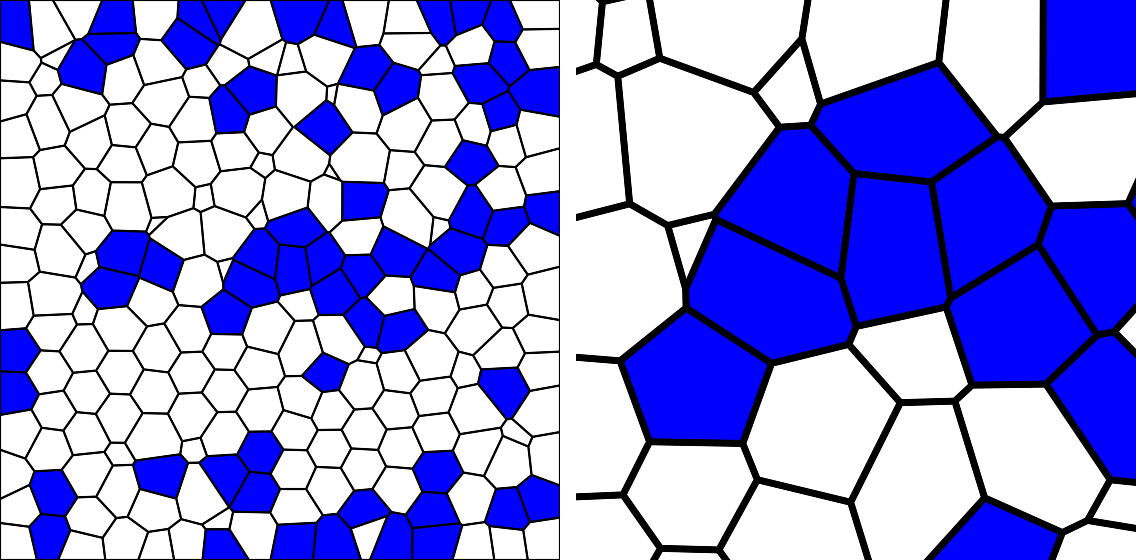
Left: the whole. Right: its middle third, enlarged.
A WebGL 2 fragment shader for this pattern:

```glsl
#version 300 es
precision highp float;

#define GRID vec2(16.0, 14.0)
#define LINE_WIDTH 0.0042
#define MIN_JITTER 0.07
#define MAX_JITTER 0.31
#define WARP 0.14
#define SMALL_SHARE 0.2
#define SMALL_WEIGHT 0.0019
#define SHORT_SIDE 0.014
#define BORDER_BLUE 0.35
#define EXTRA_BLUE 0.07

uniform vec2 u_resolution;
out vec4 fragColor;

const vec3 INK = vec3(0.0);
const vec3 WHITE = vec3(1.0);
const vec3 BLUE = vec3(0.0, 0.0, 1.0);

float hash(vec2 p) {
    return fract(sin(dot(p + 3.7, vec2(127.1, 311.7))) * 43758.5453);
}

float noise(vec2 p) {
    vec2 i = floor(p), f = fract(p);
    f = f * f * (3.0 - 2.0 * f);
    return mix(mix(hash(i), hash(i + vec2(1, 0)), f.x),
               mix(hash(i + vec2(0, 1)), hash(i + vec2(1, 1)), f.x), f.y);
}

// Ids beyond the canvas fold back, so the walls become cell edges
vec2 foldId(vec2 id) {
    id = mix(id, -1.0 - id, vec2(lessThan(id, vec2(0.0))));
    return mix(id, 2.0 * GRID - 1.0 - id, vec2(greaterThanEqual(id, GRID)));
}

bool onBorder(vec2 id) {
    return any(lessThan(id, vec2(0.5))) || any(greaterThan(id, GRID - 1.5));
}

// Site position in xy, power weight in z
vec3 site(vec2 id) {
    vec2 k = foldId(id);
    vec2 home = (k + 0.5) / GRID;
    float disorder = smoothstep(0.2, 0.45, noise(home * 5.5 + 20.0));
    vec2 jitter = vec2(hash(k + 31.3), hash(k + 67.9)) * 2.0 - 1.0;
    vec2 drift = vec2(noise(home * 3.0 + 50.0), noise(home * 3.0 + 80.0)) * 2.0 - 1.0;
    vec2 offset = jitter * mix(MIN_JITTER, MAX_JITTER, disorder) + drift * WARP;
    bool wallRow = k.y < 0.5 || k.y > GRID.y - 1.5;
    if (!wallRow) offset.y += mod(k.x, 2.0) * 0.5 - 0.25;
    vec2 p = home + offset / GRID;
    p = mix(p, -p, vec2(lessThan(id, vec2(0.0))));
    p = mix(p, 2.0 - p, vec2(greaterThanEqual(id, GRID)));
    bool small = !onBorder(k) && hash(k + 11.7) < SMALL_SHARE * disorder;
    return vec3(p, small ? -SMALL_WEIGHT : 0.0);
}

void main() {
    vec2 uv = gl_FragCoord.xy / u_resolution;
    vec2 base = floor(uv * GRID);

    // Owner cell of this point in the power diagram
    vec2 owner = base;
    vec3 center = vec3(0.0);
    float nearest = 1e9;
    for (int i = 0; i < 25; i++) {
        vec2 id = base + vec2(i % 5 - 2, i / 5 - 2);
        vec3 s = site(id);
        float power = dot(uv - s.xy, uv - s.xy) - s.z;
        if (power < nearest) {
            nearest = power;
            owner = id;
            center = s;
        }
    }

    // Bounding lines of the cell: normal in xy, distance from its site in z
    vec3 bounds[24];
    float edge = 1e9;
    int count = 0;
    for (int i = 0; i < 25; i++) {
        if (i == 12) continue;
        vec3 s = site(owner + vec2(i % 5 - 2, i / 5 - 2));
        vec2 d = s.xy - center.xy;
        float len = max(length(d), 1e-4);
        vec3 line = vec3(d / len, 0.5 * (len + (center.z - s.z) / len));
        edge = min(edge, line.z - dot(uv - center.xy, line.xy));
        bounds[count++] = line;
    }

    // Count the sides that stay visible after clipping by all others
    int sides = 0;
    for (int a = 0; a < 24; a++) {
        vec2 n = bounds[a].xy, along = vec2(-n.y, n.x);
        float low = -1.0, high = 1.0;
        for (int b = 0; b < 24; b++) {
            if (a == b) continue;
            float slope = dot(along, bounds[b].xy);
            float room = bounds[b].z - bounds[a].z * dot(n, bounds[b].xy);
            if (slope > 1e-5) high = min(high, room / slope);
            else if (slope < -1e-5) low = max(low, room / slope);
            else if (room < 0.0) high = low;
            if (high - low < SHORT_SIDE) break;
        }
        if (high - low >= SHORT_SIDE) sides++;
    }

    // Full-size cells with few sides are blue, wall cells by chance
    bool blue = onBorder(owner) ? hash(owner + 5.1) < BORDER_BLUE
              : center.z == 0.0 && (sides <= 5 || hash(owner + 9.3) < EXTRA_BLUE);
    float pixel = 1.0 / min(u_resolution.x, u_resolution.y);
    float fill = smoothstep(-0.5 * pixel, 0.5 * pixel, edge - 0.5 * LINE_WIDTH);
    fragColor = vec4(mix(INK, blue ? BLUE : WHITE, fill), 1.0);
}
```
